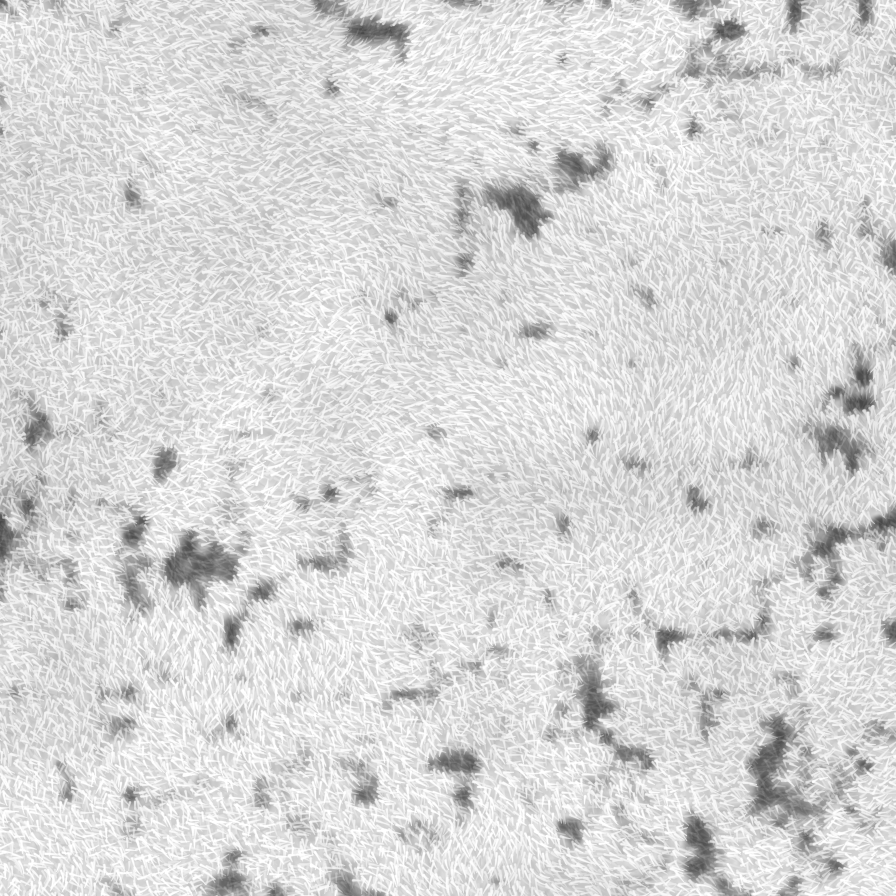
A three.js fragment shader for this texture:

```glsl
// Pale frosted fur: layered fine white strands with soft grey hollows between tufts.
varying vec2 vUv;

#define CELLS 92.0           // strand cells across the canvas
#define LAYERS 5             // strand layers, back to front
#define STRAND_HALF 0.0080   // half length of a strand
#define STRAND_WIDTH 0.0012  // half width at the root
#define EDGE 0.0009          // edge softness
#define LEAN -0.5            // mean strand angle
#define SWIRL 2.6            // slow change of angle
#define HOLLOW_SCALE 27.0    // hollows across the canvas
#define HOLLOW_DEPTH 0.50    // darkening in the hollows
#define GROUND_TONE 0.84     // grey beneath the strands
#define HAZE 0.07            // broad grey patches

float hash(vec2 p) {
  vec3 q = fract(p.xyx * vec3(0.1031, 0.1030, 0.0973));
  q += dot(q, q.yzx + 33.33);
  return fract((q.x + q.y) * q.z);
}

float noise(vec2 p) {
  vec2 i = floor(p);
  vec2 f = fract(p);
  f = f * f * (3.0 - 2.0 * f);
  return mix(mix(hash(i), hash(i + vec2(1.0, 0.0)), f.x),
             mix(hash(i + vec2(0.0, 1.0)), hash(i + 1.0), f.x), f.y);
}

// Depth of the gaps between tufts, gathered into loose clusters.
float hollow(vec2 p) {
  float spots = 0.62 * noise(p * HOLLOW_SCALE + 7.0)
              + 0.38 * noise(p * HOLLOW_SCALE * 2.3 + 41.0);
  float cluster = noise(p * 5.0 + 19.0) - 0.5;
  return smoothstep(0.54, 0.98, spots + 0.34 * cluster);
}

// Coverage of a tapered strand centred on the origin.
float strand(vec2 p, float angle, float halfLength) {
  vec2 dir = vec2(cos(angle), sin(angle));
  float along = clamp(dot(p, dir), -halfLength, halfLength);
  float taper = 0.75 - 0.4 * along / halfLength;
  float d = length(p - dir * along) - STRAND_WIDTH * taper;
  return 1.0 - smoothstep(-EDGE, EDGE, d);
}

// Paint one layer of strands over the tone behind it.
float paintLayer(vec2 p, float tone, float layer, float flow, float spread) {
  vec2 shift = vec2(0.37, 0.61) * layer;
  vec2 cell = floor(p * CELLS + shift);
  float height = layer / float(LAYERS - 1);
  for (int y = -1; y <= 1; y++) {
    for (int x = -1; x <= 1; x++) {
      vec2 id = cell + vec2(float(x), float(y));
      vec2 seed = id + 131.0 * (layer + 1.0);
      vec2 jitter = vec2(hash(seed), hash(seed + 57.3));
      vec2 root = (id + jitter - shift) / CELLS;
      float pick = hash(seed + 113.7);
      float angle = flow + spread * (hash(seed + 211.9) - 0.5);
      float size = STRAND_HALF * mix(0.45, 1.0, pick);
      float cover = strand(p - root, angle, size);
      if (cover > 0.0) {
        float gap = hollow(root);
        float kept = 1.0 - smoothstep(0.1, 0.75, gap + 0.3 * (pick - 0.5));
        float shade = mix(0.85, 1.01, sqrt(height)) - 0.07 * pick * (1.0 - height);
        shade -= 0.16 * gap;
        tone = mix(tone, shade, cover * mix(0.12, 0.92, kept));
      }
    }
  }
  return tone;
}

void main() {
  vec2 p = vUv;

  // Soft ground with dark hollows
  float grain = noise(p * 190.0) - 0.5;
  float tone = GROUND_TONE - HOLLOW_DEPTH * hollow(p) + 0.08 * grain;

  // Strand direction: combed in places, tousled in others
  float flow = LEAN + SWIRL * (noise(p * 4.0 + 3.0) - 0.5)
             + 1.2 * (noise(p * 16.0 + 23.0) - 0.5);
  float spread = mix(0.7, 3.2, noise(p * 3.5 + 71.0));

  for (int i = 0; i < LAYERS; i++) {
    tone = paintLayer(p, tone, float(i), flow, spread);
  }

  // Broad haze
  float haze = 0.6 * noise(p * 3.0 + 11.0) + 0.4 * noise(p * 11.0 + 5.0);
  tone -= HAZE * smoothstep(0.4, 0.9, haze);

  gl_FragColor = vec4(vec3(clamp(tone, 0.0, 1.0)), 1.0);
}
```
